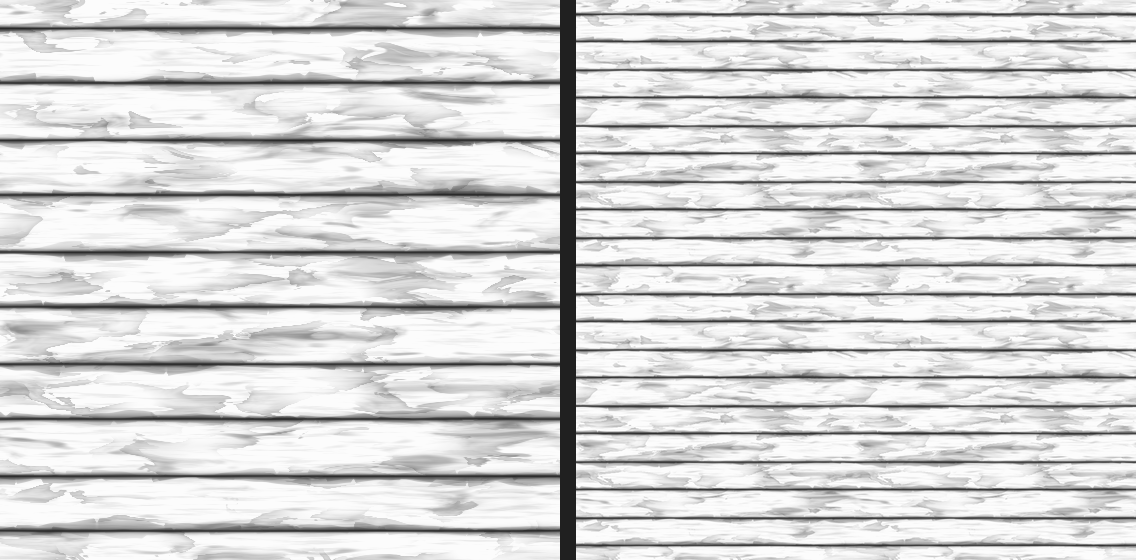
Left: one tile. Right: repeated 2 by 2.
Reproduce this texture map procedurally as a Shadertoy shader.

```glsl
// Seamless whitewashed clapboard: ten horizontal planks with dark seams, chipped edges and peeling paint.

const float PLANKS = 10.0;          // even, so that worn and grainy planks alternate
const float SEAM_SHIFT = 0.016;     // how much thinner the worn planks are
const float SEAM_FALLOFF = 0.027;   // depth of the seam shadow, in plank heights
const float SEAM_DARK = 0.92;
const float CHIPS = 11.0;           // chips along each plank edge
const float LEDGE_SOFT = 0.012;
const float FLAKE_FADE = 4.0;
const float FLAKE_SHADE = 0.27;
const float SMUDGE_SHADE = 0.42;
const float STREAK_SHADE = 0.30;
const float FIBRE_SHADE = 0.07;
const vec3 PAINT = vec3(0.99);
const vec3 GROOVE = vec3(0.08);
const float PI = 3.14159;

float hash(vec3 cell) {
    uvec3 q = uvec3(ivec3(cell)) * uvec3(1597334673u, 3812015801u, 2798796415u);
    uint n = (q.x ^ q.y ^ q.z) * 1597334673u;
    n = (n ^ (n >> 15)) * 2246822519u;
    n ^= n >> 13;
    return float(n >> 8) / 16777216.0;
}

float slope(vec2 cell, vec2 toPoint, float period, float seed) {
    float angle = 2.0 * PI * hash(vec3(mod(cell.x, period), cell.y, seed));
    return dot(vec2(cos(angle), sin(angle)), toPoint);
}

// Gradient noise, about -1 to 1, that wraps in x after a whole period
float noise(vec2 p, float period, float seed) {
    vec2 i = floor(p), f = p - i;
    vec2 u = f * f * f * (f * (f * 6.0 - 15.0) + 10.0);
    vec2 e = vec2(1.0, 0.0);
    float low = mix(slope(i, f, period, seed), slope(i + e.xy, f - e.xy, period, seed), u.x);
    float high = mix(slope(i + e.yx, f - e.yx, period, seed), slope(i + e.xx, f - e.xx, period, seed), u.x);
    return 1.4 * mix(low, high, u.y);
}

float fbm(vec2 p, float period, float seed) {
    float sum = 0.0, amp = 0.5;
    for (int k = 0; k < 5; k++) {
        sum += amp * noise(p, period, seed + float(k));
        p *= 2.0;
        period *= 2.0;
        amp *= 0.5;
    }
    return sum;
}

// Wedge-shaped splinters: each cell rises slowly and drops abruptly
float chip(float x, float seed) {
    float c = x * CHIPS + 0.7 * noise(vec2(x * CHIPS, 0.4), CHIPS, seed);
    float cell = mod(floor(c), CHIPS), f = fract(c);
    float wedge = hash(vec3(cell, 1.0, seed)) > 0.5 ? f : 1.0 - f;
    float ends = smoothstep(0.0, 0.07, f) * smoothstep(0.0, 0.07, 1.0 - f);
    return hash(vec3(cell, 2.0, seed)) * wedge * ends;
}

// Shade of a ragged strip along a plank edge, d away from that edge
float ledge(float x, float d, float reach, float soft, float seed) {
    float ragged = 0.6 + 0.9 * noise(vec2(x * 6.0, 0.37), 6.0, seed)
                 + 0.3 * noise(vec2(x * 24.0, 0.61), 24.0, seed + 1.0) + 0.8 * chip(x, seed + 2.0);
    float h = max(reach * ragged, 0.015);
    return (1.0 - smoothstep(h - soft, h + soft, d)) * mix(1.0, 0.45, min(d / h, 1.0));
}

// Two overlapping ledges and the seam shadow; returns the light that remains
float edgeLight(float x, float d, float reach, float shade, float soft, float seed) {
    float light = 1.0 - shade * ledge(x, d, reach, soft, seed);
    light *= 1.0 - shade * ledge(x, d, reach * 0.55, soft, seed + 10.0);
    float depth = SEAM_FALLOFF * (1.0 + 0.6 * noise(vec2(x * 7.0, 0.53), 7.0, seed + 20.0));
    return light * (1.0 - SEAM_DARK * exp(-d / depth));
}

// Paint flake: crisp contour that fades inwards
float flake(float n, float level) {
    float d = n - level;
    return smoothstep(0.0, 0.035, d) * exp(-max(d, 0.0) * FLAKE_FADE);
}

// Light left by flakes, smudges, streaks and fibres on the face of a plank
float faceLight(float x, float v, float worn, float seed) {
    vec2 warp = 0.35 * vec2(noise(vec2(x * 9.0, v * 3.0), 9.0, seed), noise(vec2(x * 7.0, v * 2.0), 7.0, seed + 1.0));
    float light = 1.0;
    for (int k = 0; k < 2; k++) {
        float s = seed + 10.0 + 20.0 * float(k);
        float freq = 4.0 + 3.0 * float(k);
        float n = fbm(vec2(x * freq, v * (1.6 + float(k))) + warp, freq, s);
        float patchy = smoothstep(-0.15, 0.5, noise(vec2(x * 5.0, v * 1.5), 5.0, s + 8.0));
        light *= 1.0 - FLAKE_SHADE * patchy * flake(n, 0.06);
    }
    float smudge = fbm(vec2(x * 3.0, v * 2.6) + warp, 3.0, seed + 50.0);
    light *= 1.0 - SMUDGE_SHADE * mix(1.0, 0.7, worn) * smoothstep(0.1, 0.6, smudge);
    float streak = noise(vec2(x * 15.0, v * 9.0) + warp, 15.0, seed + 60.0);
    float grainy = smoothstep(-0.1, 0.5, noise(vec2(x * 4.0, v * 2.0), 4.0, seed + 61.0));
    light *= 1.0 - STREAK_SHADE * mix(1.0, 0.6, worn) * grainy * smoothstep(0.2, 0.75, streak);
    float fibre = fbm(vec2(x * 8.0, v * 14.0), 8.0, seed + 70.0);
    return light * (1.0 - FIBRE_SHADE * smoothstep(0.0, 0.4, fibre));
}

void mainImage(out vec4 fragColor, in vec2 fragCoord) {
    vec2 uv = fragCoord / iResolution.xy;
    float y = uv.y * PLANKS + 0.5;
    y -= SEAM_SHIFT * (0.5 - 0.5 * cos(PI * y));
    float row = mod(floor(y), PLANKS), v = fract(y);
    float worn = mod(row, 2.0), seed = row * 200.0;
    float soft = max(LEDGE_SOFT, 0.7 * PLANKS / iResolution.y);

    float light = faceLight(uv.x, v, worn, seed);
    light *= edgeLight(uv.x, v, 0.12, mix(0.2, 0.42, worn), soft, seed + 100.0);
    light *= edgeLight(uv.x, 1.0 - v, mix(0.10, 0.12, worn), mix(0.2, 0.4, worn), soft, seed + 140.0);
    fragColor = vec4(mix(GROOVE, PAINT, light), 1.0);
}
```
